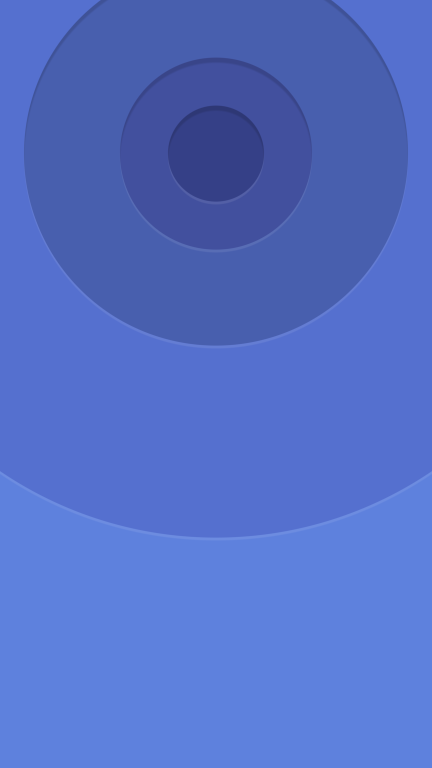
Write a Shadertoy shader that draws this background.

```glsl
// Concentric blue discs sunk into one another like stepped, pressed paper.
// Each disc is a circle distance function; shifted copies of the same circle
// give an inner shadow under the upper rim and a light lip below the lower rim.

const vec3 SKY_BLUE    = vec3(0.369, 0.506, 0.867);
const vec3 CORNFLOWER  = vec3(0.333, 0.439, 0.812);
const vec3 STEEL_BLUE  = vec3(0.282, 0.371, 0.682);
const vec3 INDIGO      = vec3(0.257, 0.312, 0.618);
const vec3 DEEP_INDIGO = vec3(0.208, 0.251, 0.528);

const float SHADOW_DROP = 0.0115;
const float LIP_DROP    = 0.0065;
const float SHADOW_DARK = 0.13;
const float LIP_LIGHT   = 0.09;

// Coverage of a circle, fading over the given width across its edge.
float discMask(vec2 p, float radius, float blur) {
    return 1.0 - smoothstep(-0.5 * blur, 0.5 * blur, length(p) - radius);
}

// Lays one recessed disc over the colour beneath it.
vec3 sinkDisc(vec3 base, vec2 p, float radius, vec3 fill, float pixel) {
    float disc   = discMask(p, radius, 1.4 * pixel);
    float lip    = discMask(p + vec2(0.0, LIP_DROP), radius, max(0.004, 1.4 * pixel));
    float lit    = discMask(p + vec2(0.0, SHADOW_DROP), radius, max(0.006, 1.4 * pixel));
    vec3 outside = mix(base, vec3(1.0), LIP_LIGHT * lip);
    vec3 inside  = fill * (1.0 - SHADOW_DARK * (1.0 - lit));
    return mix(outside, inside, disc);
}

void mainImage(out vec4 fragColor, in vec2 fragCoord) {
    // Units of canvas width, centred on the discs.
    float pixel = 1.0 / iResolution.x;
    vec2 centre = vec2(0.5, iResolution.y * pixel * 0.8);
    vec2 p = fragCoord * pixel - centre;

    // Largest to smallest; the outer radii halve at each step.
    vec3 fills[4] = vec3[4](CORNFLOWER, STEEL_BLUE, INDIGO, DEEP_INDIGO);
    vec3 colour = SKY_BLUE;
    float radius = 8.0 / 9.0;
    for (int i = 0; i < 4; i++) {
        colour = sinkDisc(colour, p, radius, fills[i], pixel);
        radius *= 0.5;
    }

    fragColor = vec4(colour, 1.0);
}
```
